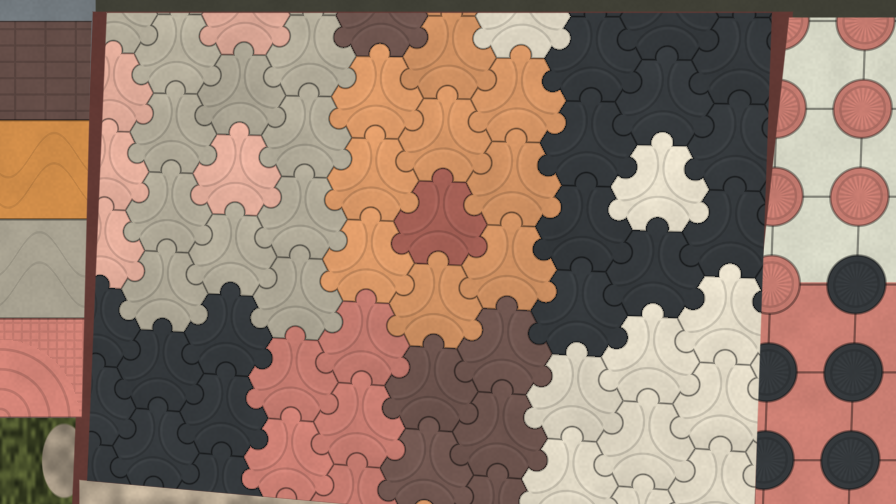
A WebGL 2 fragment shader for this pattern:

```glsl
#version 300 es
precision highp float;
// A display board of interlocking three-armed paving tiles between two side panels of slabs.

uniform vec2 u_resolution;
out vec4 outColor;

const float VIEW_HEIGHT = 4.32;   // canvas height in layout units, y runs downward
const float NUB_REACH = 0.53, NUB_RADIUS = 0.13;    // in tile pitches
const float GROOVE_REACH = 0.51, GROOVE_RADIUS = 0.41;
const float JOINT_WIDTH = 0.004, JOINT_SHADE = 0.45, GROOVE_SHADE = 0.13;
const float SLAB_PITCH = 0.753, DISC_RADIUS = 0.25;
const float GRAIN = 0.10;
const vec3 BLACK = vec3(0.205, 0.222, 0.235);
const vec3 GREY = vec3(0.69, 0.665, 0.595);
const vec3 CREAM = vec3(0.87, 0.84, 0.765);
const vec3 RED = vec3(0.78, 0.485, 0.44);
const vec3 PINK = vec3(0.88, 0.67, 0.60);
const vec3 ORANGE = vec3(0.84, 0.585, 0.395);
const vec3 BROWN = vec3(0.435, 0.335, 0.31);
const vec3 BRICK_RED = vec3(0.62, 0.36, 0.32);
const vec3 MINT = vec3(0.84, 0.845, 0.775);
const vec3 FRAME = vec3(0.38, 0.22, 0.20);

float px;  // size of one pixel in layout units

float hash(vec2 p) {
  vec3 q = fract(p.xyx * vec3(0.1031, 0.1030, 0.0973));
  q += dot(q, q.yzx + 33.33);
  return fract((q.x + q.y) * q.z);
}

float noise(vec2 p) {
  vec2 i = floor(p), f = fract(p);
  f = f * f * (3.0 - 2.0 * f);
  return mix(mix(hash(i), hash(i + vec2(1, 0)), f.x),
             mix(hash(i + vec2(0, 1)), hash(i + 1.0), f.x), f.y);
}

float cover(float d) { return 1.0 - smoothstep(-px, px, d); }
float stroke(float d, float w) { return 1.0 - smoothstep(w, w + 1.5 * px, abs(d)); }
float box(vec2 p, vec2 lo, vec2 hi) {
  vec2 d = max(lo - p, p - hi);
  return max(d.x, d.y);
}

// Hexagon with three nubs and three notches: x = outline, y = groove distance
vec2 tileShape(vec2 q) {
  float hex = -1.0, nub = 9.0, notch = 9.0, groove = 9.0;
  for (int k = 0; k < 3; k++) {
    float a = float(k) * 2.0943951;
    vec2 n = vec2(sin(a), -cos(a));
    hex = max(hex, abs(dot(q, n)) - 0.5);
    nub = min(nub, length(q - n * NUB_REACH) - NUB_RADIUS);
    notch = min(notch, length(q + n * (1.0 - NUB_REACH)) - NUB_RADIUS);
    float g = length(q + n * GROOVE_REACH) - GROOVE_RADIUS;
    groove = abs(g) < abs(groove) ? g : groove;
  }
  return vec2(max(min(hex, nub), -notch), groove);
}

// Colour groups by column c and height h, with single accent tiles
vec3 tileColor(float c, float h) {
  if (h > 2.4 || (c > 8.5 && h > 1.9))
    return c < 2.5 ? BLACK : c < 4.5 ? RED : c > 6.5 ? CREAM : c == 5.0 && h > 4.5 ? ORANGE : BROWN;
  if (c < 0.5 && h > -1.0) return PINK;
  if (c == 2.0 && (h == 0.5 || h == -1.5)) return PINK;
  if (c == 4.0 && h == -1.5) return BROWN;
  if ((c == 6.0 && h == -1.5) || (c == 8.0 && h == 0.5)) return CREAM;
  if (c == 5.0 && h == 1.0) return BRICK_RED;
  return c < 3.5 ? GREY : c < 6.5 ? ORANGE : BLACK;
}

vec3 tileBoard(vec2 p) {
  // Columns widen toward the right, as in a slight perspective
  float x = p.x + 0.055 * (p.y - 1.10) - 0.93;
  float c = (sqrt(max(0.3025 + 0.022 * x, 0.0)) - 0.55) / 0.011;
  float pitch = 0.67 + 0.008 * c;
  float h = (p.y - 0.69 - 0.01 * c) / pitch - 0.65;
  vec2 best = vec2(9.0), id = vec2(0.0), local = vec2(0.0);
  for (int i = -1; i <= 1; i++) for (int j = -1; j <= 1; j++) {
    float col = round(c) + float(i);
    float shift = mod(col, 2.0) < 0.5 ? 0.5 : 0.0;
    float row = round(h - shift) + float(j) + shift;
    vec2 q = vec2((c - col) * 0.866, h - row);
    vec2 s = tileShape(q);
    if (s.x < best.x) { best = s; id = vec2(col, row); local = q; }
  }
  float aa = 1.5 * px / pitch;
  vec3 color = tileColor(id.x, id.y) * (0.96 + 0.08 * hash(id + 20.0));
  color *= 1.0 - 0.05 * local.y;
  float inside = smoothstep(0.02, 0.06, -best.x);
  color *= 1.0 - GROOVE_SHADE * inside * (1.0 - smoothstep(0.004, 0.004 + aa, abs(best.y)));
  color += 0.025 * inside * (1.0 - smoothstep(0.0, 0.03, abs(best.y + 0.03)));
  return mix(color * JOINT_SHADE, color, smoothstep(JOINT_WIDTH - 0.5 * aa, JOINT_WIDTH + aa, -best.x));
}

// Four stacked samples: bricks, two wavy slabs, and a fan
vec3 leftPanel(vec2 p) {
  float row = clamp(floor((p.y - 0.18) / 0.85), 0.0, 3.0);
  vec2 q = vec2(p.x, p.y - 0.18 - row * 0.85);
  vec3 color = row < 0.5 ? BROWN * 0.9 : row < 1.5 ? ORANGE * vec3(0.97, 0.94, 0.72) : row < 2.5 ? GREY * 0.95 : RED * 1.06;
  float wave = q.y - 0.43 - 0.19 * sin(q.x * 8.0 + row);
  float relief = 0.6 * stroke(abs(wave) - 0.13, 0.004);
  if (row < 0.5) {
    vec2 g = abs(fract(q / vec2(0.26, 0.14)) - 0.5) * vec2(0.26, 0.14);
    relief = stroke(min(g.x, g.y), 0.003);
  } else if (row > 2.5) {
    float r = length(q - vec2(0.0, 0.86));
    vec2 g = abs(fract(q / 0.075) - 0.5) * 0.075;
    relief = r < 0.68 ? stroke((fract(r / 0.17) - 0.5) * 0.17, 0.005) : 0.6 * stroke(min(g.x, g.y), 0.003);
  }
  color *= 1.0 - 0.14 * relief;
  return color * (1.0 - 0.45 * stroke(min(q.y, 0.85 - q.y), 0.003));
}

// Square slabs with a ribbed disc at every corner
vec3 rightPanel(vec2 p) {
  vec2 g = vec2((p.x - 7.42 + 0.035 * (p.y - 0.18)) / 0.735, (p.y - 0.18) / SLAB_PITCH);
  vec2 id = round(g), q = (g - id) * vec2(0.735, SLAB_PITCH);
  vec3 color = mix(MINT, RED * 1.02, cover(2.42 - p.y));
  color *= 1.0 - 0.4 * stroke(min(abs(q.x), abs(q.y)), 0.003);
  bool dark = id.y > 3.5 || (id.y > 2.5 && id.x > -0.5);
  float r = length(q);
  vec3 disc = dark ? BLACK : RED * 0.98;
  disc *= 1.0 + 0.06 * cos(atan(q.y, q.x) * 24.0) * smoothstep(0.05, 0.1, r) * cover(r - 0.18);
  disc *= 1.0 - 0.12 * stroke(r - 0.19, 0.004);
  color = mix(color, disc, cover(r - DISC_RADIUS));
  return color * (1.0 - 0.35 * stroke(r - DISC_RADIUS, 0.004));
}

void main() {
  px = VIEW_HEIGHT / u_resolution.y;
  vec2 p = vec2(gl_FragCoord.x, u_resolution.y - gl_FragCoord.y) * px;
  float left = 0.92 - 0.042 * p.y, right = 6.62 - 0.035 * p.y;
  float ledge = 4.12 + 0.09 * (p.x - 0.75);

  // Wall, grass, stones and ledge
  vec3 grass = mix(vec3(0.13, 0.15, 0.08), vec3(0.38, 0.42, 0.22), noise(p * vec2(28.0, 14.0)));
  vec3 color = mix(vec3(0.25, 0.25, 0.21), vec3(0.45, 0.48, 0.50), cover(p.x - 0.82));
  color = mix(color, grass, cover(3.58 - p.y));
  vec3 stone = vec3(0.60, 0.55, 0.48) * (0.75 + 0.4 * noise(p * 9.0));
  color = mix(color, stone, cover(length((p - vec2(0.55, 3.95)) * vec2(1.0, 0.6)) - 0.19));
  color = mix(color, FRAME, cover(box(p, vec2(left - 0.12, 0.1), vec2(right + 0.18, 4.4))));
  color = mix(color, stone * 1.2, cover(max(ledge - p.y, 0.68 - p.x)));

  // Panels and tiled board
  float panelEdge = max(6.78 - 0.11 * p.y, 6.56 - 0.02 * p.y);
  color = mix(color, leftPanel(p), cover(box(p, vec2(-1.0, 0.18), vec2(0.79 - 0.025 * p.y, 3.58))));
  color = mix(color, rightPanel(p), cover(box(p, vec2(panelEdge, 0.15), vec2(9.0, 5.0))));
  color = mix(color, tileBoard(p), cover(box(p, vec2(left, 0.11), vec2(right, ledge))));

  // Weathered surface
  color *= 1.0 + GRAIN * (0.6 * noise(p * 5.0) + 0.4 * noise(p * 45.0) - 0.5);
  outColor = vec4(color, 1.0);
}
```
